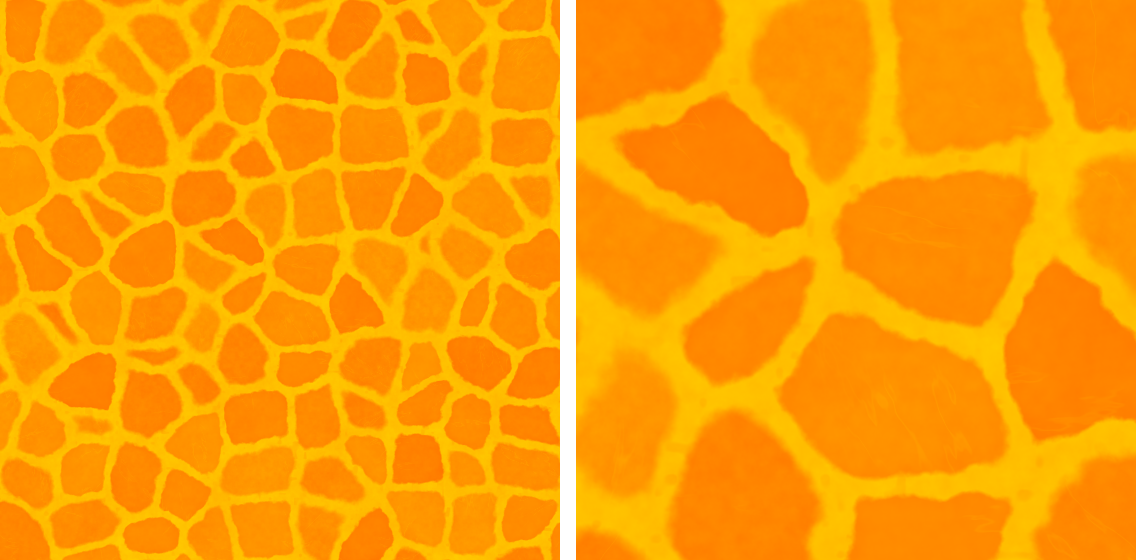
Left, the full canvas; right, a detail of the centre.
Reproduce this texture procedurally as a Shadertoy shader.

```glsl
vec3 hash3(vec2 p) {
    vec3 q = fract(p.xyx * vec3(0.1031, 0.1030, 0.0973));
    q += dot(q, q.yxz + 33.33);
    return fract((q.xxy + q.yzz) * q.zyx);
}

float noise(vec2 p) {
    vec2 i = floor(p), f = fract(p);
    f = f * f * (3.0 - 2.0 * f);
    return mix(mix(hash3(i).x, hash3(i + vec2(1, 0)).x, f.x),
               mix(hash3(i + vec2(0, 1)).x, hash3(i + vec2(1, 1)).x, f.x), f.y);
}

// Layered noise, centred on zero
float fbm(vec2 p) {
    float sum = 0.0, gain = 0.5;
    for (int i = 0; i < 5; i++) {
        sum += gain * (noise(p) - 0.5);
        p = mat2(1.6, 1.2, -1.2, 1.6) * p + 7.3;
        gain *= 0.55;
    }
    return sum;
}

// Stone centre in xy, size weight in z
vec3 stoneSite(vec2 cell) {
    vec3 h = hash3(cell + 40.0);
    return vec3(cell + 0.5 + 0.84 * (h.xy - 0.5), 0.24 * h.z);
}

// Rounded distance to the edge of the enclosing stone; also returns its cell
float stoneEdge(vec2 p, out vec2 id) {
    vec2 base = floor(p);
    float best = 1e5;
    for (int y = -2; y <= 2; y++)
    for (int x = -2; x <= 2; x++) {
        vec2 cell = base + vec2(x, y);
        vec3 s = stoneSite(cell);
        float power = dot(p - s.xy, p - s.xy) - s.z;
        if (power < best) { best = power; id = cell; }
    }
    vec3 own = stoneSite(id);
    float sum = 0.0;
    for (int y = -2; y <= 2; y++)
    for (int x = -2; x <= 2; x++) {
        vec2 cell = id + vec2(x, y);
        if (x == 0 && y == 0) continue;
        vec3 s = stoneSite(cell);
        float power = dot(p - s.xy, p - s.xy) - s.z;
        float d = (power - best) / (2.0 * max(length(s.xy - own.xy), 0.05));
        sum += exp(-18.0 * d);
    }
    return -log(sum) / 18.0;
}

void mainImage(out vec4 fragColor, in vec2 fragCoord) {
    vec2 uv = fragCoord / iResolution.y;
    vec2 p = uv * 10.0;

    // Uneven outlines
    vec2 warp = vec2(fbm(p * 1.4), fbm(p * 1.4 + 31.0)) * 0.32;
    warp += vec2(fbm(p * 7.0 + 5.0), fbm(p * 7.0 + 63.0)) * 0.07;
    vec2 id;
    float edge = stoneEdge(p + warp, id);
    vec3 trait = hash3(id + 170.0);
    float softness = mix(0.04, 0.13, trait.y * trait.y);
    float stone = smoothstep(0.0, softness, edge - 0.045);

    // Stone faces: own tone, mottling, grain and pale directional veins
    float grain = fbm(uv * 130.0);
    float angle = 6.2832 * trait.z;
    vec2 along = mat2(cos(angle), sin(angle), -sin(angle), cos(angle)) * p;
    float ridge = abs(fbm(along * vec2(0.9, 3.2) + trait.xy * 50.0));
    float vein = (1.0 - smoothstep(0.0, 0.022, ridge)) * smoothstep(0.45, 0.7, noise(p * 1.7 + 9.0));
    float face = mix(0.505, 0.592, trait.x);
    face += 0.055 * fbm(p * 2.5 + id * 3.0) + mix(0.025, 0.075, trait.y) * grain;
    face += 0.03 * vein;
    face -= 0.018 * (1.0 - smoothstep(0.05, 0.2, edge));

    // Mortar: cloudy yellow with sparse dark pits
    float mortar = 0.748 + 0.09 * fbm(p * 1.8 + 80.0) + 0.055 * grain;
    mortar -= 0.07 * smoothstep(0.74, 0.92, noise(uv * 110.0 + 20.0)) * noise(p * 2.0);

    float green = mix(mortar, face, stone);
    fragColor = vec4(1.0, clamp(green, 0.46, 0.82), 0.0, 1.0);
}
```
